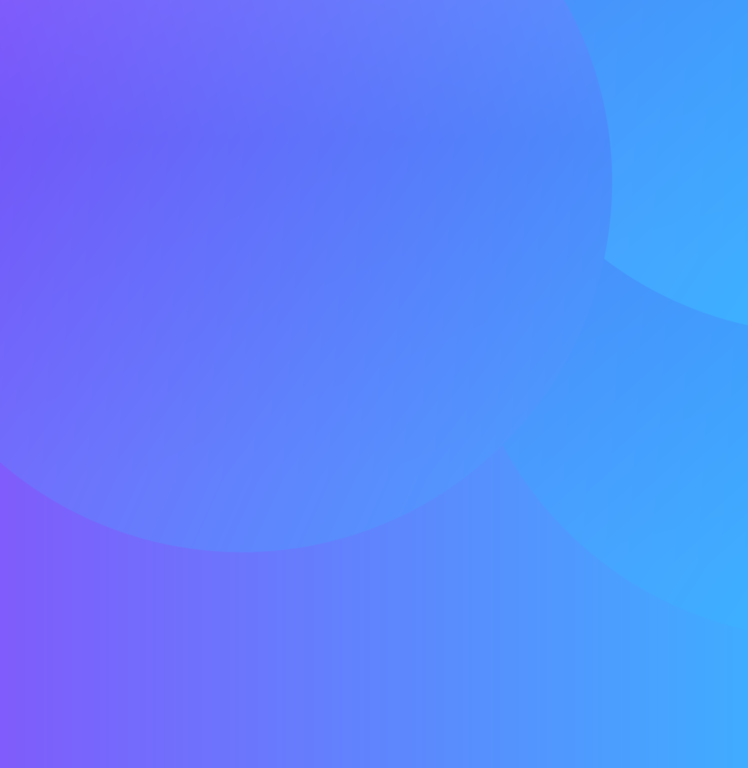
Write a Shadertoy shader that draws this background.

```glsl
// Three large overlapping discs on a horizontal violet-to-sky gradient.
// Each disc has its own slanted gradient along the same colour ramp,
// with a soft darker band lying near its centre.

#define VIOLET vec3(0.500, 0.360, 0.985)
#define SKY vec3(0.250, 0.675, 1.000)
#define DISC_RADIUS 0.482
#define LEFT_CENTER vec2(0.315, 0.763)
#define RIGHT_CENTER vec2(1.078, 0.650)
#define RIGHT_STEP vec2(0.0, 0.397)
#define LEFT_SLOPE vec2(0.80, -0.36)
#define RIGHT_SLOPE vec2(0.52, -0.34)
#define BAND_HEIGHT 0.055
#define BAND_DEPTH 0.034

// Colour ramp shared by the backdrop and the discs
vec3 ramp(float t) {
    return mix(VIOLET, SKY, t);
}

// Band strength: one at its crest, fading faster above than below
float bandShade(float height) {
    float d = height - BAND_HEIGHT;
    float reach = d > 0.0 ? 0.19 : 0.44;
    return max(1.0 - abs(d) / reach, 0.0);
}

// Lay one gradient disc over the colour below it
vec3 addDisc(vec3 below, vec2 p, vec2 center, float middle, vec2 slope) {
    vec2 q = p - center;
    float pixel = 1.0 / iResolution.y;
    float cover = 1.0 - smoothstep(-pixel, pixel, length(q) - DISC_RADIUS);
    vec3 fill = ramp(middle + dot(slope, q));
    fill -= BAND_DEPTH * bandShade(q.y) * vec3(1.0, 1.0, 0.3);
    return mix(below, fill, cover);
}

void mainImage(out vec4 fragColor, in vec2 fragCoord) {
    vec2 p = fragCoord / iResolution.y;

    // Backdrop
    vec3 color = ramp(fragCoord.x / iResolution.x);

    // Right pair, lower one first
    for (int i = 0; i < 2; i++) {
        vec2 center = RIGHT_CENTER + float(i) * RIGHT_STEP;
        color = addDisc(color, p, center, 0.93, RIGHT_SLOPE);
    }

    // Large left disc in front
    color = addDisc(color, p, LEFT_CENTER, 0.337, LEFT_SLOPE);

    fragColor = vec4(clamp(color, 0.0, 1.0), 1.0);
}
```
